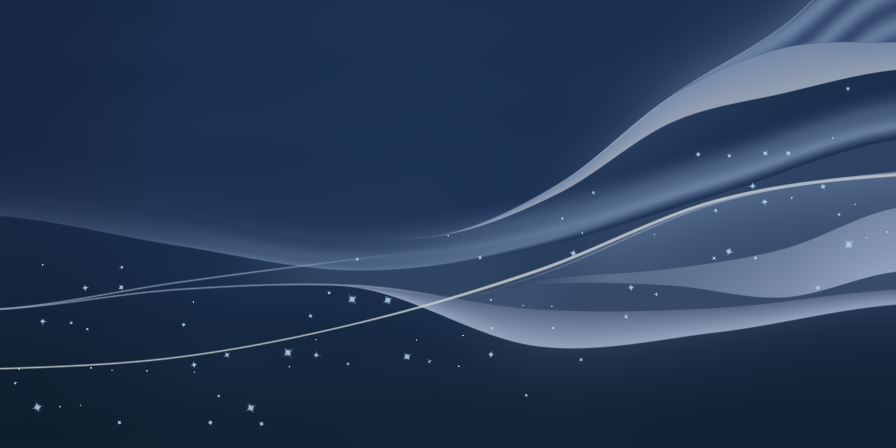
Reproduce this background procedurally as a Shadertoy shader.

```glsl
// Silky translucent ribbons and sparkles sweeping over a deep blue backdrop.

vec2 hash2(vec2 p) {
    p = vec2(dot(p, vec2(127.1, 311.7)), dot(p, vec2(269.5, 183.3)));
    return fract(sin(p) * 43758.5);
}

float gradientNoise(vec2 p) {
    vec2 i = floor(p), f = fract(p), u = f * f * (3.0 - 2.0 * f);
    vec2 e = vec2(0, 1);
    float a = dot(hash2(i) - 0.5, f);
    float b = dot(hash2(i + e.yx) - 0.5, f - e.yx);
    float c = dot(hash2(i + e) - 0.5, f - e);
    float d = dot(hash2(i + 1.0) - 0.5, f - 1.0);
    return 2.0 * mix(mix(a, b, u.x), mix(c, d, u.x), u.y);
}

// Smooth height curve through six even knots from x = start to x = 2
float curve(float x, float start, float k[6]) {
    float t = clamp((x - start) / (2.0 - start), 0.0, 0.9999) * 5.0;
    int i = int(t);
    float f = fract(t);
    float a = k[max(i - 1, 0)], b = k[i], c = k[i + 1], d = k[min(i + 2, 5)];
    return b + 0.5 * f * (c - a + f * (2.0 * a - 5.0 * b + 4.0 * c - d
             + f * (3.0 * (b - c) + d - a)));
}

float creamCurve(float x) {
    return curve(x, 0.0, float[6](0.177, 0.203, 0.279, 0.396, 0.552, 0.610));
}

// Coverage between two heights
float band(float y, float low, float high, float soft) {
    return smoothstep(-soft, soft, y - low) * smoothstep(-soft, soft, high - y);
}

float thread(float y, float height, float width, float soft) {
    return 1.0 - smoothstep(width - soft, width + soft, abs(y - height));
}

// Four-pointed sparkles, densest around the cream thread
float sparkles(vec2 p, float cell, float seed) {
    vec2 id = floor(p / cell), r = hash2(id + seed), s = hash2(id + seed + 37.0);
    vec2 center = (id + 0.2 + 0.6 * r) * cell;
    float away = (center.y - creamCurve(center.x) + 0.03) / 0.17;
    float present = step(s.x, 0.5 * exp(-away * away));
    vec2 d = p - center;
    float turn = s.y * 1.5;
    d = abs(mat2(cos(turn), sin(turn), -sin(turn), cos(turn)) * d);
    float size = cell * mix(0.07, 0.19, r.y * r.y);
    float star = max(0.0, 1.0 - sqrt(d.x / size) - sqrt(d.y / size));
    return present * (1.6 * star + 0.6 * exp(-dot(d, d) / (size * size * 0.07)));
}

void mainImage(out vec4 fragColor, in vec2 fragCoord) {
    vec2 p = fragCoord / iResolution.xy * vec2(2, 1);
    float x = p.x, y = p.y, aa = 1.0 / iResolution.y;
    vec3 mist = vec3(0.46, 0.55, 0.69), silk = vec3(0.62, 0.69, 0.79);

    // Curves that bound the ribbons
    float hazeLow = curve(x, 0.0, float[6](0.518, 0.451, 0.396, 0.448, 0.565, 0.688));
    float cream = creamCurve(x);
    float lowerTop = curve(x, 0.0, float[6](0.310, 0.354, 0.362, 0.310, 0.313, 0.354));
    float lowerEnd = curve(x, 0.0, float[6](0.308, 0.352, 0.357, 0.227, 0.258, 0.320));
    float upperTop = curve(x, 0.75, float[6](0.474, 0.479, 0.591, 0.786, 0.893, 0.906));
    float upperEnd = curve(x, 0.75, float[6](0.472, 0.477, 0.570, 0.727, 0.792, 0.844));
    float foldTop = curve(x, 0.75, float[6](0.470, 0.479, 0.591, 0.786, 0.943, 1.160));
    float innerTop = curve(x, 0.75, float[6](0.330, 0.344, 0.380, 0.401, 0.445, 0.536));
    float innerEnd = curve(x, 0.75, float[6](0.330, 0.341, 0.367, 0.362, 0.336, 0.393));

    // Backdrop
    vec3 color = mix(vec3(0.070, 0.135, 0.205), vec3(0.098, 0.175, 0.295), smoothstep(0.0, 0.55, y));
    color += vec3(0.015, 0.022, 0.035) * exp(-3.0 * dot(p - vec2(0.9, 0.7), p - vec2(0.9, 0.7)));
    color *= 1.0 - 0.12 * smoothstep(0.5, 0.0, x);
    color += 0.012 * gradientNoise(p * vec2(2, 9));

    // Light spilling around the ribbons
    float spill = exp(-abs(y - foldTop) / 0.07) * smoothstep(1.1, 1.6, x);
    color = mix(color, mist, 0.38 * spill);
    color = mix(color, mist, 0.16 * exp(-abs(y - lowerEnd) / 0.05) * smoothstep(0.8, 1.3, x));

    // Veils between the ribbons
    float right = smoothstep(0.95, 1.5, x);
    color = mix(color, mist, 0.22 * right * band(y, innerTop, hazeLow, aa));
    float under = band(y, innerTop, cream, aa) * exp(-(cream - y) / 0.13);
    color = mix(color, mist, 0.48 * right * under);
    color = mix(color, mist, 0.30 * smoothstep(0.9, 1.2, x) * band(y, lowerTop, innerEnd, aa));
    float pocket = band(y, lowerTop, hazeLow, aa) * smoothstep(0.45, 0.75, x);
    color = mix(color, mist, 0.22 * pocket * smoothstep(1.3, 1.0, x));

    // Long haze: crisp below, fading upward
    float rise = y - hazeLow;
    float fade = mix(exp(-max(rise, 0.0) / 0.045), 1.0 - smoothstep(0.025, 0.125, rise), smoothstep(0.6, 1.4, x));
    float hazeAmount = mix(0.30, 0.78, smoothstep(0.0, 0.75, x));
    float streak = gradientNoise(vec2(x * 1.5, rise * 45.0));
    color = mix(color, mist, clamp(hazeAmount * (0.95 + 0.3 * streak), 0.0, 1.0) * fade
        * smoothstep(-aa, mix(aa, 0.03, right), rise));

    // Upper ribbon with its folded sheet
    float pleat = 0.5 + 0.5 * sin((y - foldTop) * 75.0 + x * 9.0);
    color = mix(color, mix(vec3(0.23, 0.31, 0.46), mist, pleat),
        0.8 * band(y, upperTop, foldTop, aa) * smoothstep(1.45, 1.6, x));
    float across = clamp((y - upperEnd) / max(upperTop - upperEnd, 0.002), 0.0, 1.0);
    float upper = band(y, upperEnd, upperTop, aa) * smoothstep(0.82, 1.1, x);
    color = mix(color, mix(vec3(0.66, 0.70, 0.76), mist, across * 0.8), 0.85 * upper);
    color = mix(color, silk, 0.5 * thread(y, foldTop, 0.0015, aa) * smoothstep(0.95, 1.3, x));

    // Inner ribbon, brightest toward the right
    float inner = band(y, innerEnd, innerTop, aa) * smoothstep(1.0, 1.4, x);
    across = clamp((y - innerEnd) / max(innerTop - innerEnd, 0.002), 0.0, 1.0);
    color = mix(color, mix(mist * 0.85, silk, smoothstep(1.4, 2.0, x) * (1.0 - 0.5 * across)), 0.88 * inner);

    // Lower ribbon, lit along its bottom edge
    float lower = band(y, lowerEnd, lowerTop, aa) * smoothstep(0.5, 0.9, x);
    across = clamp((y - lowerEnd) / max(lowerTop - lowerEnd, 0.002), 0.0, 1.0);
    color = mix(color, mix(silk, mist * 0.78, across), 0.9 * lower);

    // Fine threads
    float leftLine = curve(x, 0.0, float[6](0.310, 0.370, 0.422, 0.466, 0.500, 0.550));
    color = mix(color, silk, 0.65 * thread(y, leftLine, 0.0018, aa) * smoothstep(1.0, 0.5, x));
    color = mix(color, silk, 0.65 * thread(y, lowerTop, 0.0018, aa) * smoothstep(1.1, 0.8, x));
    float width = mix(0.0018, 0.0035, smoothstep(0.7, 1.2, x));
    color = mix(color, vec3(0.78, 0.81, 0.80), 0.85 * thread(y, cream, width, aa));
    color = mix(color, silk, 0.55 * right * thread(y, cream - 0.011 * sin(x * 2.4 - 1.2), 0.0018, aa));

    // Sparkles
    float glint = sparkles(p, 0.075, 3.0) + sparkles(p, 0.12, 11.0);
    color = mix(color, vec3(0.70, 0.84, 0.94), clamp(glint, 0.0, 0.85));
    fragColor = vec4(color, 1.0);
}
```
